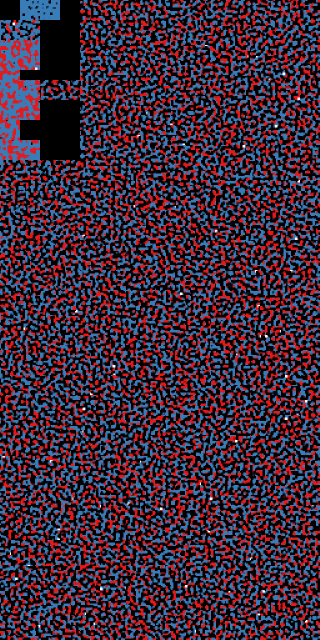
Reproduce this texture procedurally as a WebGL 1 fragment shader.

```glsl
precision highp float;
// Fine labyrinth of short blue and red worms on black, with a blocky patch at the top left.
uniform vec2 u_resolution;

const float CELLS_ACROSS = 256.0;
const float TILE_CELLS = 16.0;
const float INK_SOFTNESS = 0.1;
const float HUE_SOFTNESS = 0.05;
const vec3 BLACK = vec3(0.0);
const vec3 BLUE = vec3(0.22, 0.49, 0.72);
const vec3 RED = vec3(0.89, 0.10, 0.11);
const vec3 WHITE = vec3(1.0);

vec2 hash2(vec2 p) {
  vec3 q = fract(p.xyx * vec3(0.1031, 0.1030, 0.0973));
  q += dot(q, q.yzx + 33.33);
  return fract((q.xx + q.yz) * q.zy);
}

// x: band-passed noise that forms worms, y: band-passed noise that picks the hue
vec2 grainNoise(vec2 cell) {
  vec2 sum = vec2(0.0);
  for (int j = -3; j <= 3; j++) {
    for (int i = -3; i <= 3; i++) {
      vec2 offset = vec2(float(i), float(j));
      float d2 = dot(offset, offset);
      float ring = cos(0.9 * sqrt(d2)) * exp(-0.2 * d2);
      float spot = exp(-0.3 * d2) - 0.33 * exp(-0.12 * d2);
      sum += (hash2(cell + offset + 17.0) - 0.5) * vec2(ring, spot);
    }
  }
  return sum;
}

// 1 when the point lies in the box from lo up to hi
float inBox(vec2 p, vec2 lo, vec2 hi) {
  vec2 inside = step(lo, p) * (1.0 - step(hi, p));
  return inside.x * inside.y;
}

// x: extra ink, y: shift towards red; tiles count from the top left
vec2 patchBias(vec2 tile) {
  float solid = inBox(tile, vec2(0.0, 2.0), vec2(2.0, 8.0));
  float ragged = inBox(tile, vec2(0.0, 1.0), vec2(2.0, 2.0));
  float blueTop = inBox(tile, vec2(1.0, 0.0), vec2(3.0, 1.0));
  float emptyRight = inBox(tile, vec2(2.0, 0.0), vec2(4.0, 4.0))
                   + inBox(tile, vec2(2.0, 5.0), vec2(4.0, 8.0));
  float emptyLeft = inBox(tile, vec2(0.0), vec2(1.0))
                  + inBox(tile, vec2(1.0, 3.5), vec2(2.0, 4.0))
                  + inBox(tile, vec2(1.0, 6.0), vec2(2.0, 7.0));
  vec2 bias = vec2(-0.005, 0.0);
  bias = mix(bias, vec2(1.2, 0.0), solid);
  bias = mix(bias, vec2(0.25, -0.25), ragged);
  bias = mix(bias, vec2(-6.0, 0.0), max(emptyRight, emptyLeft));
  return mix(bias, vec2(0.7, -0.9), blueTop);
}

vec3 cellColor(vec2 cell) {
  vec2 grain = grainNoise(cell) + patchBias((cell + 0.5) / TILE_CELLS);
  float redness = smoothstep(-HUE_SOFTNESS, HUE_SOFTNESS, grain.y - 0.075);
  float coverage = smoothstep(-INK_SOFTNESS, INK_SOFTNESS, grain.x);
  float speck = step(0.997, hash2(floor(cell * 0.5) + 311.0).x);
  vec3 ink = mix(mix(BLUE, RED, redness), WHITE, speck);
  return mix(BLACK, ink, coverage);
}

void main() {
  // Four samples per pixel smooth the cell edges at any size
  vec3 color = vec3(0.0);
  for (int j = 0; j < 2; j++) {
    for (int i = 0; i < 2; i++) {
      vec2 point = gl_FragCoord.xy + 0.5 * vec2(float(i), float(j)) - 0.25;
      vec2 fromTop = vec2(point.x, u_resolution.y - point.y);
      color += cellColor(floor(fromTop / u_resolution.x * CELLS_ACROSS));
    }
  }
  gl_FragColor = vec4(color * 0.25, 1.0);
}
```
